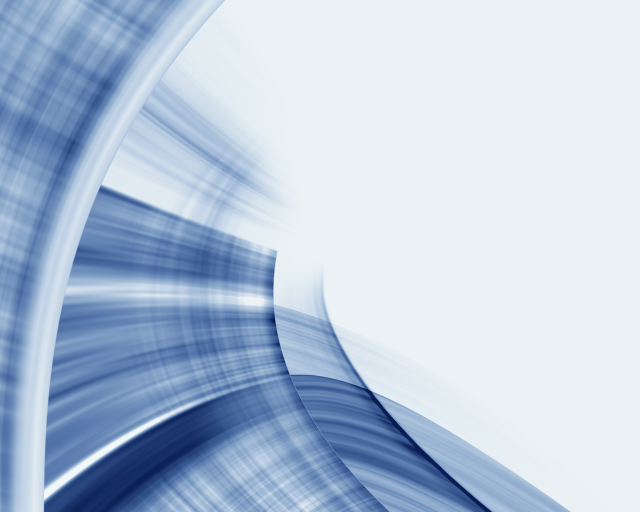
This background is drawn by a Shadertoy shader. Its source:

```glsl
#define PAPER vec3(.92, .95, .96)
#define MIST vec3(.71, .79, .88)
#define STEEL vec3(.52, .64, .78)
#define BLUE vec3(.35, .48, .68)
#define DEEP vec3(.20, .33, .55)
#define NAVY vec3(.03, .11, .32)
#define WAIST_Y .43
#define FAN_TOP .68
#define FAN_SEAM .036
#define STRAND_FREQ 18.

float hash(vec2 p) {
    return fract(sin(dot(p, vec2(127.1, 311.7))) * 43758.55);
}

float noise(vec2 p) {
    vec2 i = floor(p), f = fract(p);
    f = f * f * (3. - 2. * f);
    return mix(mix(hash(i), hash(i + vec2(1, 0)), f.x),
               mix(hash(i + vec2(0, 1)), hash(i + 1.), f.x), f.y);
}

// Long fibres: rapid change across, slow change along
float strands(float across, float along) {
    return .43 * noise(vec2(across, along))
         + .34 * noise(vec2(across * 2.7 + 9., along * 1.4))
         + .23 * noise(vec2(across * 6. + 31., along * 1.8));
}

float bump(float x, float center, float width) {
    float d = (x - center) / width;
    return exp(-d * d);
}

float inside(float d) {
    return smoothstep(-.8, .8, d * iResolution.y);
}

// Ink density to colour; negative ink is a highlight
vec3 inkColor(float ink) {
    float k = clamp(ink, 0., 1.) * 5.;
    vec3 c = mix(PAPER, MIST, min(k, 1.));
    c = mix(c, STEEL, clamp(k - 1., 0., 1.));
    c = mix(c, BLUE, clamp(k - 2., 0., 1.));
    c = mix(c, DEEP, clamp(k - 3., 0., 1.));
    c = mix(c, NAVY, clamp(k - 4., 0., 1.));
    return mix(c, vec3(1), clamp(-ink * 3., 0., 1.));
}

// Translucent sheets at the lower right
float rightSheets(vec2 p, float rim) {
    float drop = max(WAIST_Y - p.y, 0.);
    float foldX = .632 + 1.27 * pow(drop, 1.6);
    float slope = 2.03 * pow(drop, .6);
    float fold = (foldX - p.x) / sqrt(1. + slope * slope);
    float inFold = inside(fold);

    // Pale pane between the rim and the fold
    float topFade = smoothstep(.50, .36, p.y);
    float ink = inFold * topFade * (.05 + .16 * strands(fold * 60., p.y * 2.)
              * smoothstep(.12, 0., fold));

    // Faint upper stream
    float s = max(p.x - .537, 0.);
    float stream = .405 - s * (.27 + .5 * s) - p.y;
    float fibre = strands(stream * 48., p.x * 2.);
    float streamFade = mix(.28 * exp(-s * 5.), .46, inFold);
    ink += inside(stream) * streamFade * fibre * (1. - .45 * smoothstep(0., .13, stream));

    // Lower sheet with a dark crest
    s = max(p.x - .59, 0.);
    float crest = .268 - .85 * s * s / (s + .35) - p.y;
    float body = strands(crest * 42. + s * 3., p.x * 2.);
    float sheet = mix(.08 + .34 * body, .24 + .72 * body, inFold);
    sheet -= .25 * smoothstep(.10, .26, crest) * inFold;
    sheet += .4 * exp(-abs(crest) / .004) * smoothstep(.95, .65, p.x);
    ink = mix(ink, sheet, inside(crest));

    // Fold line
    float foldInk = mix(.22, .48, smoothstep(.38, .22, p.y));
    ink += topFade * foldInk * (bump(fold, .003, .004) + .35 * bump(fold, .014, .01));
    return ink;
}

// Fan of fibres crossed by arcs, in the middle
float fanInk(vec2 p, float behind, float rim, float rimDist) {
    float t = (p.x - .1) / .44, q = t * (1. - t);
    float fan = (p.y - .245 * t - .14 * q) / max(1. - .61 * t - .233 * q, .12);
    float rise = p.y - WAIST_Y;
    float arc = p.x - rise * rise * (1.25 + 1.3 * max(rise, 0.));
    float fibre = strands(fan * STRAND_FREQ, t * 1.3) - .5;
    float cross = strands(arc * 26., p.y * 2.) - .5;
    float arcs = bump(arc, .37, .05);

    // Wispy upper part
    float wisp = .04 + .5 * max(fibre + .18, 0.) * bump(fan, .94, .14)
               + .14 * bump(fan, .93, .09) + .12 * max(fibre + .1, 0.)
               + arcs * (.10 + .55 * cross) * smoothstep(1.3, .8, fan);
    wisp *= smoothstep(.60, .40, p.x) * smoothstep(1.75, 1.1, fan);
    float ink = behind + max(wisp, 0.) * smoothstep(.44, .52, p.y);

    // Dense body
    float body = mix(.62, .38, smoothstep(.1, .46, p.x));
    body += .20 * bump(fan, .51, .045) - .36 * bump(fan, .43, .035);
    body += .75 * fibre + .5 * cross * smoothstep(.2, .4, p.x) + .13 * arcs;
    body -= .20 * smoothstep(.57, .66, fan);
    body += .35 * bump(fan, FAN_TOP - .01, .012) * smoothstep(.5, .2, p.x);

    // Navy underside below the bright seam
    float under = mix(.36 + .35 * fibre + .6 * cross, .95 + .25 * fibre,
                      smoothstep(-.27, -.09, fan) * smoothstep(.62, .36, p.x));
    body = mix(body, under, smoothstep(FAN_SEAM + .004, FAN_SEAM - .012, fan));
    body -= .75 * bump(fan, FAN_SEAM + .008, .012) * smoothstep(.52, .2, p.x);

    // Dark rim on the right
    body += .42 * exp(-max(rimDist, 0.) / .025) * smoothstep(.54, .36, p.y);
    float cover = inside(rimDist) * smoothstep(FAN_TOP + .006, FAN_TOP - .006, fan);
    return mix(ink, max(body, -.1), cover);
}

// Broad curved band in front, on the left
float bandInk(vec2 p, float d) {
    float fibre = strands((p.y + p.x * (.15 + .55 * p.y)) * 15., p.x * 3.) - .5;
    float along = strands(d * 34., p.y * 1.5) - .5;
    float ink = .34 + .5 * fibre + .4 * along + .16 * bump(p.y, .77, .12);
    ink = mix(.13 + .16 * along, ink, smoothstep(.03, .10, d));
    ink += .36 * bump(d, .079, .022) * smoothstep(1.08, .72, p.y);
    return ink + .12 * exp(-max(d, 0.) / .005) - .06 * bump(d, .018, .008);
}

void mainImage(out vec4 fragColor, in vec2 fragCoord) {
    vec2 p = fragCoord / iResolution.y;
    p.x *= 1.25 * iResolution.y / iResolution.x;

    // Signed distances to the rim and to the front band
    float rise = p.y - WAIST_Y;
    float rim = .534 + 1.23 * rise * rise;
    float rimDist = (rim - p.x) / sqrt(1. + 6. * rise * rise);
    float edge = .086 + p.y * p.y * (.13 + .224 * p.y);
    float slope = p.y * (.26 + .672 * p.y);
    float bandDist = (edge - p.x) / sqrt(1. + slope * slope);

    float ink = rightSheets(p, rim) * inside(-rimDist);
    ink = fanInk(p, ink, rim, rimDist);
    ink = mix(ink, bandInk(p, bandDist), inside(bandDist));
    fragColor = vec4(inkColor(ink), 1.);
}
```
